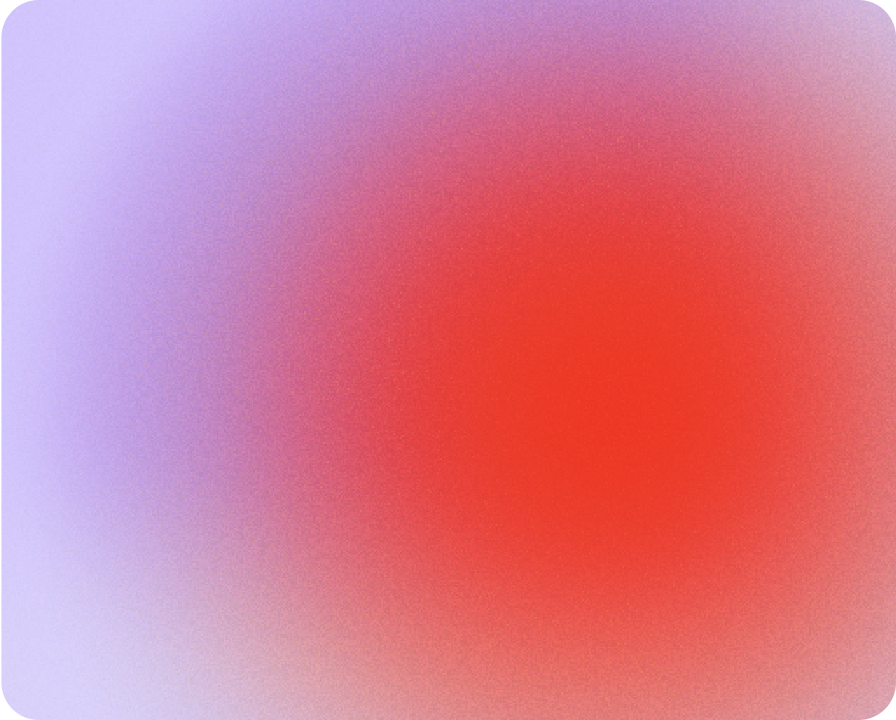
A Shadertoy shader for this background:

```glsl
// A soft red glow melting through mauve into lavender on a grainy rounded card.

const vec2 GLOW_CENTRE = vec2(0.68, 0.43);   // fraction of the canvas
const float STOP_SPACING = 0.14;             // radius between colour stops
const float GRAIN_ROWS = 412.0;              // grain cells per canvas height
const float CORNER_RADIUS = 0.052;
const float LEFT_MARGIN = 0.002;
const vec3 PAPER = vec3(1.0);
const vec3 SPECK = vec3(0.90, 0.62, 0.40);

// Radial ramps, from the glow outwards
const int STOPS = 7;
const vec3 COOL[STOPS] = vec3[STOPS](
    vec3(0.93, 0.22, 0.15), vec3(0.92, 0.235, 0.17), vec3(0.89, 0.27, 0.28),
    vec3(0.825, 0.385, 0.52), vec3(0.755, 0.53, 0.77), vec3(0.765, 0.65, 0.92),
    vec3(0.82, 0.77, 0.99));
const vec3 WARM[STOPS] = vec3[STOPS](
    vec3(0.93, 0.22, 0.15), vec3(0.935, 0.25, 0.18), vec3(0.925, 0.345, 0.30),
    vec3(0.89, 0.48, 0.47), vec3(0.86, 0.64, 0.69), vec3(0.84, 0.76, 0.89),
    vec3(0.85, 0.82, 0.98));

// Sine-free hash: three values in 0..1 per cell
vec3 hash32(vec2 cell) {
    vec3 q = fract(cell.xyx * vec3(0.1031, 0.1030, 0.0973));
    q += dot(q, q.yxz + 33.33);
    return fract((q.xxy + q.yzz) * q.zyx);
}

float roundedBox(vec2 p, vec2 halfSize, float radius) {
    vec2 q = abs(p) - halfSize + radius;
    return length(max(q, 0.0)) + min(max(q.x, q.y), 0.0) - radius;
}

// Smooth Catmull-Rom lookup along a ramp
vec3 sampleRamp(vec3 ramp[STOPS], float radius) {
    float t = clamp(radius / STOP_SPACING, 0.0, float(STOPS - 1));
    int i = min(int(t), STOPS - 2);
    float f = t - float(i);
    vec3 a = ramp[max(i - 1, 0)];
    vec3 b = ramp[i];
    vec3 c = ramp[i + 1];
    vec3 d = ramp[min(i + 2, STOPS - 1)];
    return b + 0.5 * f * (c - a + f * (2.0 * a - 5.0 * b + 4.0 * c - d
             + f * (3.0 * (b - c) + d - a)));
}

// Cool ramp above and to the left, warm ramp below and to the right
vec3 glowColour(vec2 offset) {
    float below = smoothstep(0.0, 0.4, -offset.y);
    float right = 0.8 * smoothstep(0.0, 0.4, offset.x);
    float warmth = below + right - below * right;
    float radius = length(offset);
    return mix(sampleRamp(COOL, radius), sampleRamp(WARM, radius), warmth);
}

// Fine tinted noise plus rare bright specks
vec3 addGrain(vec3 colour, vec2 p, float strength) {
    vec2 cell = floor(p * GRAIN_ROWS);
    vec3 noise = hash32(cell) - 0.5;
    float speck = step(0.975, hash32(cell + 517.0).x);
    colour += strength * (0.035 * noise + 0.035 * noise.x);
    return mix(colour, SPECK, 0.22 * speck * strength);
}

void mainImage(out vec4 fragColor, in vec2 fragCoord) {
    // Height units, so circles stay round
    vec2 p = fragCoord / iResolution.y;
    vec2 size = vec2(iResolution.x / iResolution.y, 1.0);
    vec2 offset = p - GLOW_CENTRE * size;

    // Glow, with grain strongest on its fading ring
    float radius = length(offset);
    float ring = smoothstep(0.1, 0.42, radius) * (1.0 - smoothstep(0.5, 0.9, radius));
    vec3 colour = addGrain(glowColour(offset), p, 0.3 + 0.7 * ring);

    // Rounded card on paper
    vec2 margin = vec2(LEFT_MARGIN, 0.0);
    float card = roundedBox(p - 0.5 * (size + margin), 0.5 * (size - margin), CORNER_RADIUS);
    float coverage = clamp(0.5 - card * iResolution.y, 0.0, 1.0);
    fragColor = vec4(mix(PAPER, colour, coverage), 1.0);
}
```
